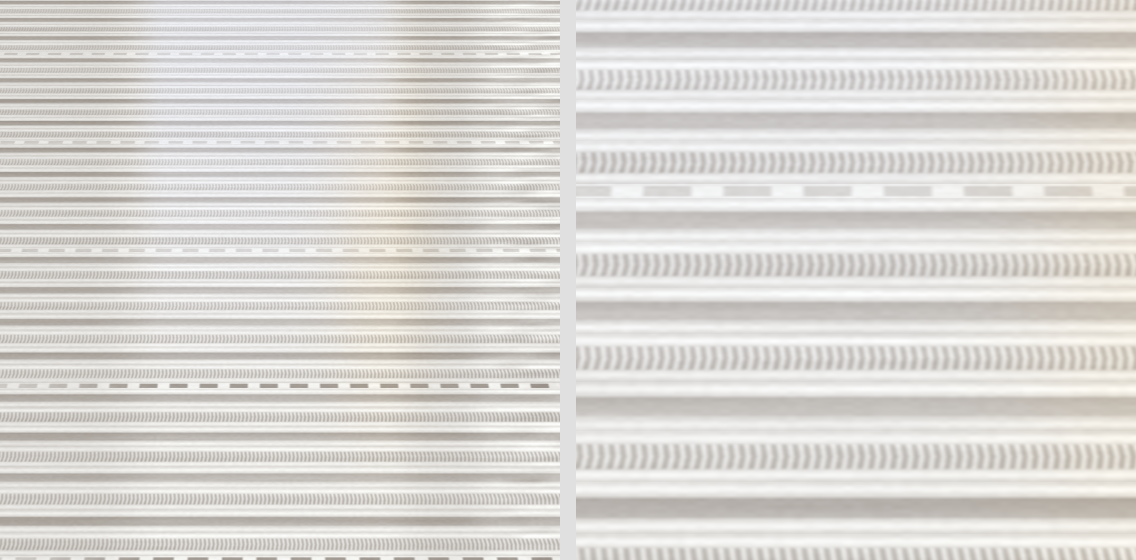
Left: the whole. Right: its middle third, enlarged.
Give the GLSL for this texture, as a Shadertoy shader.

```glsl
const vec3 DARK = vec3(0.60, 0.57, 0.54);
const vec3 LIGHT = vec3(0.975, 0.975, 0.965);
const vec3 COOL_TINT = vec3(-0.015, -0.008, 0.018);
const vec3 WARM_TINT = vec3(0.02, 0.0, -0.04);

const float HORIZON = 1.4714;      // height of the vanishing line above the top edge
const float PANEL_SCALE = 17.146;  // panel density in depth
const float PANEL_OFFSET = 10.937;
const float CENTER_X = 0.507;      // vanishing point across
const float DASH_SCALE = 40.2;     // dash density across
const float PAIRS = 4.0;           // smooth and knurled band pairs per panel
const float JOINT = 0.04;          // share of a panel taken by its joint
const float JOINT_HALF = 0.014;
const float DASH_HALF = 0.2;
const float TICKS = 8.0;           // knurl ticks per dash
const float TICK_SLANT = 0.9;
const float SMOOTH_HALF = 0.20;
const float KNURL_HALF = 0.24;
const float RIDGE_PEAK = 0.36;
const float TAU = 6.2831853;

float hash(vec2 p) {
    vec3 q = fract(p.xyx * vec3(0.1031, 0.1030, 0.0973));
    q += dot(q, q.yzx + 33.33);
    return fract((q.x + q.y) * q.z);
}

float noise(vec2 p) {
    vec2 i = floor(p), f = fract(p);
    f = f * f * (3.0 - 2.0 * f);
    return mix(mix(hash(i), hash(i + vec2(1, 0)), f.x),
               mix(hash(i + vec2(0, 1)), hash(i + vec2(1, 1)), f.x), f.y);
}

// Soft stripe: 1 inside the half width, 0 outside
float stripe(float d, float halfWidth, float blur) {
    return 1.0 - smoothstep(halfWidth - blur, halfWidth + blur, abs(d));
}

// Brightness of the ribs; rib counts half pairs down one panel
float ribTone(float rib, float across, float row, float pixel, float tickPixel, float shadow) {
    float side = fract(rib) - 0.5;
    float d = abs(side);
    float blur = max(0.05, pixel * 0.7);
    float knurled = mod(floor(rib), 2.0);
    float vary = hash(vec2(floor(rib), row + 9.0)) - 0.5;

    // Rounded ridges, with a groove where two of them meet
    float tone = mix(0.76, 1.0, stripe(d - RIDGE_PEAK, 0.07, 0.06 + pixel * 0.5));
    tone -= 0.06 * smoothstep(0.0, 0.5, side);

    // Smooth band, darkest along its upper edge
    float smoothTone = 0.36 + 0.5 * side - 0.16 * shadow + 0.12 * vary;

    // Knurled band with slanted ticks
    float tick = cos(TAU * (across * TICKS + TICK_SLANT * d));
    tick *= 1.0 - smoothstep(0.25, 0.48, tickPixel);
    float knurlTone = 0.56 - 0.25 * side + 0.19 * tick + 0.08 * vary;

    float band = stripe(d, mix(SMOOTH_HALF, KNURL_HALF, knurled), blur);
    return mix(tone, mix(smoothTone, knurlTone, knurled), band);
}

// Brightness of the dashed joint between panels
float jointTone(float across, float pixel, float offset, float pixelDown, float strength) {
    float dash = stripe(fract(across + 0.5) - 0.5, DASH_HALF, max(0.05, pixel));
    float gap = mix(0.60, 0.08, strength);
    float line = stripe(offset, JOINT_HALF, max(0.004, pixelDown * 0.6));
    return mix(0.9, mix(gap, 0.95, dash), line);
}

void mainImage(out vec4 fragColor, in vec2 fragCoord) {
    vec2 uv = fragCoord / iResolution.xy;
    float x = uv.x, down = 1.0 - uv.y;

    // Receding floor coordinates and the size of one pixel in them
    float z = down + HORIZON;
    float depth = PANEL_OFFSET - PANEL_SCALE / z + 0.5 * JOINT;
    float across = (x - CENTER_X) * DASH_SCALE / z;
    float pixelDown = PANEL_SCALE / (z * z * iResolution.y);
    float pixelAcross = DASH_SCALE / (z * iResolution.x);
    float row = floor(depth), panel = fract(depth);

    // Broad vertical shadows, fading towards the near edge
    float shadowLeft = 1.0 - smoothstep(0.16, 0.30, x);
    float shadowRight = smoothstep(0.68, 0.77, x) * (1.0 - smoothstep(0.81, 0.89, x));
    float shadow = max(shadowLeft, shadowRight) * mix(1.0, 0.55, down);
    float sheen = smoothstep(0.22, 0.30, x) * (1.0 - smoothstep(0.66, 0.74, x));
    sheen *= 1.0 - smoothstep(0.1, 0.8, down);

    // Ribs and joints
    float ribScale = 2.0 * PAIRS / (1.0 - JOINT);
    float tone;
    if (panel < JOINT) {
        float strength = smoothstep(0.5, 0.66, down) * smoothstep(0.0, 0.3, x);
        tone = jointTone(across, pixelAcross, panel - 0.5 * JOINT, pixelDown, strength);
    } else {
        tone = ribTone((panel - JOINT) * ribScale, across, row,
                       pixelDown * ribScale, pixelAcross * TICKS, shadow);
    }

    // Light, lengthwise streaks, ripples on the right and fine grain
    tone = mix(tone, 0.9, 0.3 * sheen);
    tone *= 1.0 - 0.17 * shadow;
    tone += 0.10 * (noise(vec2(across * 0.25, depth * 55.0)) - 0.5);
    float ripple = noise(vec2(across * 0.9 + depth * 7.0, depth * 30.0)) - 0.5;
    tone += 0.28 * smoothstep(0.80, 0.95, x) * ripple;
    tone += 0.06 * (noise(vec2(across * 9.0, depth * 110.0)) - 0.5);

    vec3 color = mix(DARK, LIGHT, clamp(tone, 0.0, 1.05));
    vec2 glow = (vec2(x, down) - vec2(0.68, 0.42)) / vec2(0.09, 0.3);
    color += COOL_TINT * sheen + WARM_TINT * exp(-dot(glow, glow));
    fragColor = vec4(clamp(color, 0.0, 1.0), 1.0);
}
```
